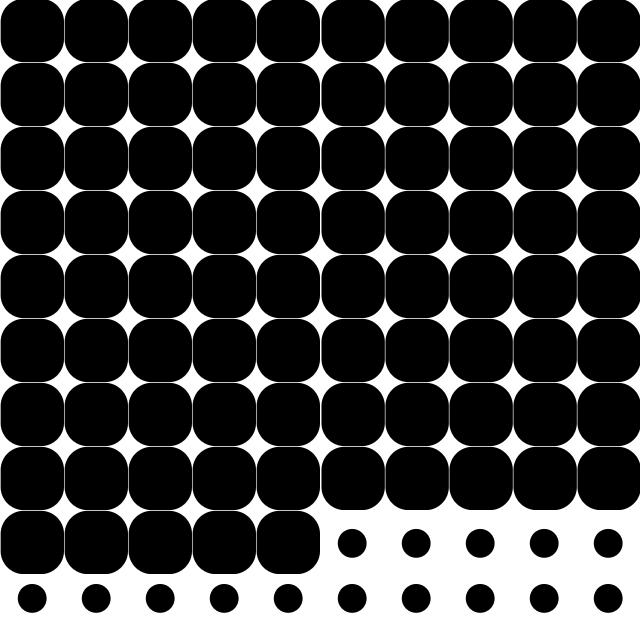
Give the GLSL for this pattern, as a WebGL 1 fragment shader.

```glsl
precision highp float;
uniform vec2 u_resolution;

const float GRID = 10.0;
const float PITCH = 0.1;
const float TILE_COUNT = 85.0;
const float TILE_HALF = 0.0495;
const float TILE_RADIUS = 0.0362;
const float DOT_RADIUS = 0.0225;
const vec3 INK = vec3(0.0);
const vec3 PAPER = vec3(1.0);

float roundedBox(vec2 p, float halfSize, float radius) {
  vec2 q = abs(p) - halfSize + radius;
  return length(max(q, 0.0)) + min(max(q.x, q.y), 0.0) - radius;
}

float disc(vec2 p, float radius) {
  return length(p) - radius;
}

float coverage(float dist, float pixel) {
  return clamp(0.5 - dist / pixel, 0.0, 1.0);
}

// Column index, kept inside its half of the canvas
float columnAt(float x, float rightHalf, float shift) {
  float first = rightHalf * 5.0;
  return clamp(floor((x - shift) * GRID), first, first + 4.0);
}

void main() {
  vec2 uv = gl_FragCoord.xy / u_resolution;
  float pixel = 1.0 / min(u_resolution.x, u_resolution.y);
  vec2 p = vec2(uv.x, 1.0 - uv.y);

  // The halves sit slightly apart, leaving a wider middle seam
  float rightHalf = step(0.50115, p.x);
  vec2 offset = vec2(mix(0.0005, 0.0018, rightHalf), -0.0024);
  float column = columnAt(p.x, rightHalf, offset.x);
  float row = clamp(floor((p.y - offset.y) * GRID), 0.0, 9.0);
  vec2 tileCenter = (vec2(column, row) + 0.5) * PITCH + offset;

  // Dots take the cells after the last tile, on a tighter row pitch
  vec2 dotCenter = vec2((column + 0.5) * PITCH + 0.0003, 0.849 + 0.086 * (row - 8.0));

  float tile = roundedBox(p - tileCenter, TILE_HALF, TILE_RADIUS);
  float spot = disc(p - dotCenter, DOT_RADIUS);
  float isDot = step(TILE_COUNT - 0.5, row * GRID + column);
  float ink = coverage(mix(tile, spot, isDot), pixel);

  gl_FragColor = vec4(mix(PAPER, INK, ink), 1.0);
}
```
